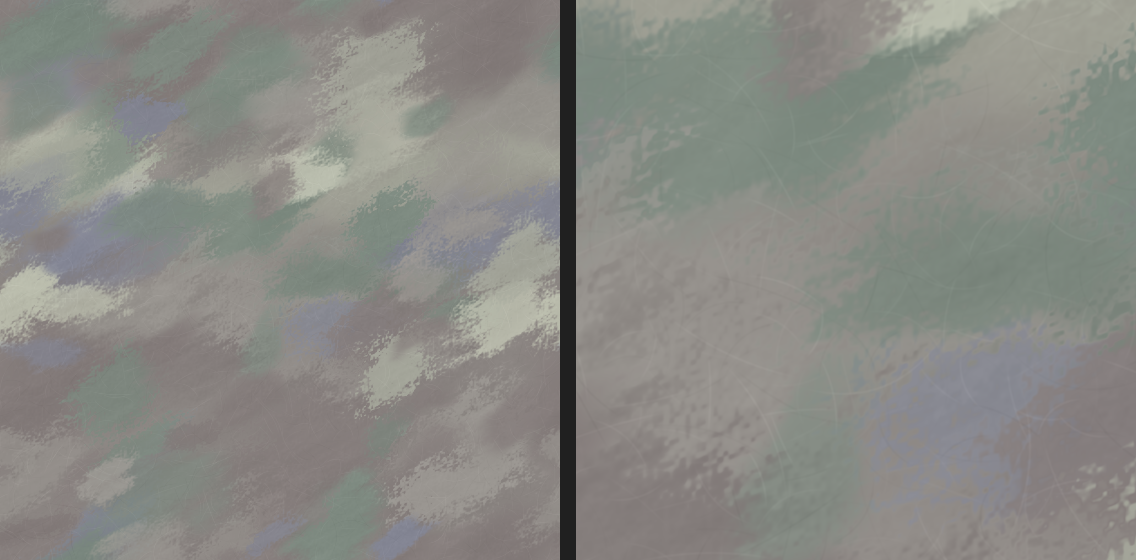
Left: the whole. Right: its middle third, enlarged.
Reproduce this texture procedurally as a Shadertoy shader.

```glsl
// Muted painterly camouflage: slanted dry-brush dabs in mauve, grey, green, blue and cream.

float hash(vec2 p) {
    return fract(sin(dot(p, vec2(127.1, 311.7))) * 43758.5453);
}

// Whole-number cell wrapped into its grid; the half step keeps rounding safe.
vec2 wrapCell(vec2 cell, vec2 n) {
    return cell - n * floor((cell + 0.5) / n);
}

// Hash of a lattice corner; n = columns, rows, shear in rows per tile width.
float corner(vec2 i, vec3 n) {
    i.y += n.z * floor((i.x + 0.5) / n.x);
    return hash(wrapCell(i, n.xy) + floor(n.xy * 1.7));
}

// Value noise on a slanted lattice that still wraps at the tile edges.
float noise(vec2 uv, vec3 n) {
    vec2 q = vec2(n.x * uv.x, n.y * uv.y - n.z * uv.x);
    vec2 i = floor(q), f = q - i;
    f = f * f * (3.0 - 2.0 * f);
    return mix(mix(corner(i, n), corner(i + vec2(1, 0), n), f.x),
               mix(corner(i + vec2(0, 1), n), corner(i + vec2(1, 1), n), f.x), f.y);
}

vec2 rotate(vec2 p, float angle) {
    float c = cos(angle), s = sin(angle);
    return vec2(c * p.x + s * p.y, c * p.y - s * p.x);
}

// Strength of the bright, gently waving horizontal band.
float brightBand(vec2 p) {
    float wave = 0.69 + 0.05 * cos(6.28319 * p.x);
    return exp(5.5 * (cos(6.28319 * (p.y - wave)) - 1.0));
}

// Palette choice: cream, sage and blue gather in the band.
vec3 pickColor(float h, float band) {
    float limit = mix(0.015, 0.17, band);
    if (h < limit) return vec3(0.745, 0.755, 0.69);
    limit += mix(0.03, 0.22, band);
    if (h < limit) return vec3(0.64, 0.65, 0.6);
    limit += mix(0.06, 0.25, band);
    if (h < limit) return vec3(0.515, 0.525, 0.585);
    limit += 0.22;
    if (h < limit) return vec3(0.48, 0.535, 0.495);
    limit += mix(0.32, 0.06, band);
    if (h < limit) return vec3(0.595, 0.58, 0.56);
    return vec3(0.515, 0.482, 0.477);
}

// One layer of scattered brush dabs on an n by n grid.
vec3 paintDabs(vec3 color, vec2 uv, float n, float presence, float grain, float streak) {
    vec2 p = uv * n + 0.37 * n;
    vec2 base = floor(p);
    for (int k = 0; k < 9; k++) {
        vec2 cell = base + vec2(k % 3, k / 3) - 1.0;
        vec2 seed = wrapCell(cell, vec2(n)) + n * 17.0;
        if (hash(seed + 0.7) > presence) continue;
        vec2 center = cell + vec2(hash(seed + 1.3), hash(seed + 2.9));
        float angle = 0.45 + 1.1 * (hash(seed + 3.7) - 0.5);
        vec2 size = vec2(mix(0.5, 0.76, hash(seed + 4.1)), mix(0.2, 0.4, hash(seed + 5.3)));
        vec2 d = abs(rotate(p - center, angle)) / size;
        float radius = pow(d.x * d.x * d.x + d.y * d.y * d.y + 1e-5, 0.3333);

        // Dry dabs break into specks, wet ones fade softly
        float dry = hash(seed + 6.1);
        float edge = 1.0 - radius + grain * mix(0.15, 0.85, dry) + 0.6 * (streak - 0.5);
        float soft = mix(0.45, 0.2, dry);
        float opacity = mix(0.6, 0.95, hash(seed + 7.9));

        // Fade to nothing before leaving the neighbouring cells
        vec2 reach = abs(p - center);
        opacity *= 1.0 - smoothstep(0.75, 0.98, max(reach.x, reach.y));

        float band = brightBand(center / n - 0.37);
        vec3 paint = pickColor(hash(seed + 8.3), band) + 0.03 * (hash(seed + 9.7) - 0.5);
        color = mix(color, paint, opacity * smoothstep(-soft, soft, edge));
    }
    return color;
}

// Fine hair-like scratches, signed so that some lighten and some darken.
float scratches(vec2 uv, float n) {
    vec2 base = floor(uv * n);
    float sum = 0.0;
    float width = max(0.0013, 0.8 / iResolution.y) * n;
    for (int k = 0; k < 9; k++) {
        vec2 cell = base + vec2(k % 3, k / 3) - 1.0;
        vec2 seed = wrapCell(cell, vec2(n)) + n * 5.0;
        vec2 center = cell + vec2(hash(seed + 1.1), hash(seed + 2.3));
        vec2 p = rotate(uv * n - center, 6.28319 * hash(seed + 3.1));
        p.y += (hash(seed + 4.7) - 0.5) * p.x * p.x;
        float line = 1.0 - smoothstep(0.0, width, abs(p.y));
        sum += line * (1.0 - smoothstep(0.4, 0.85, abs(p.x))) * (hash(seed + 5.9) - 0.4);
    }
    return sum;
}

void mainImage(out vec4 fragColor, in vec2 fragCoord) {
    vec2 uv = fragCoord / iResolution.xy;

    // Bristle marks and canvas grain
    float streak = 0.6 * noise(uv, vec3(14, 60, 32)) + 0.4 * noise(uv, vec3(30, 130, 68));
    float grain = 0.8 * noise(uv, vec3(310, 320, 90)) + 0.6 * noise(uv, vec3(170, 190, 80))
                + 0.4 * noise(uv, vec3(60, 80, 30)) - 0.9;

    // Ragged outlines from a small warp
    vec2 warp = vec2(noise(uv, vec3(8, 13, 5)), noise(uv, vec3(9, 12, 4))) - 0.5;
    warp += 0.4 * (vec2(noise(uv, vec3(23, 31, 9)), noise(uv, vec3(25, 29, 8))) - 0.5);
    vec2 q = uv + 0.05 * warp;

    // Mauve ground with grey haze and a pale band, then dabs from large to small
    float haze = noise(uv, vec3(4, 7, 2));
    vec3 color = mix(vec3(0.51, 0.48, 0.475), vec3(0.58, 0.565, 0.545), 0.7 * haze);
    color = mix(color, vec3(0.66, 0.67, 0.615), 0.75 * brightBand(q));
    color = paintDabs(color, q, 4.0, 0.85, grain, streak);
    color = paintDabs(color, q, 5.0, 0.75, grain, streak);
    color = paintDabs(color, q, 6.0, 0.55, grain, streak);
    color = paintDabs(color, q, 8.0, 0.4, grain, streak);
    color = paintDabs(color, q, 12.0, 0.25, grain, streak);

    // Surface relief
    color += 0.016 * grain + 0.03 * (streak - 0.5);
    color += 0.035 * (scratches(uv, 18.0) + scratches(uv, 31.0) + scratches(uv, 43.0));
    fragColor = vec4(color, 1.0);
}
```
